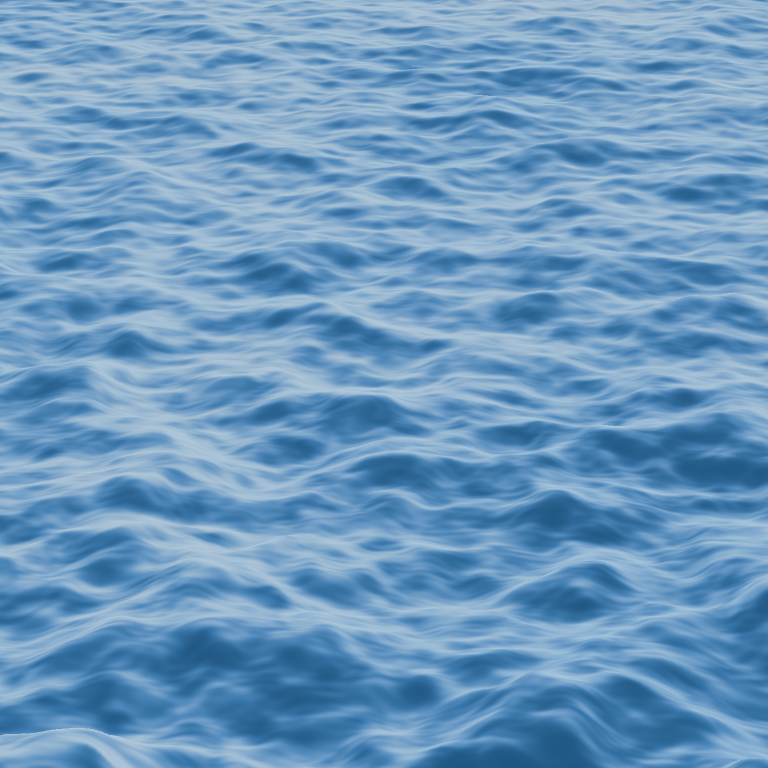
This texture is drawn by a Shadertoy shader. Its source:

```glsl
// Open sea seen at a slant: choppy blue swell with dark wave faces and pale ripples.

#define HORIZON 1.7        // height of the vanishing line, in canvas units
#define WAVE_DENSITY vec2(7.0, 25.0)
#define STEEPNESS 0.65     // how far crests rise over the water behind them
#define MAX_HEIGHT 0.85
#define STEPS 26
#define FACE_CONTRAST 0.72
#define RIPPLE_CONTRAST 1.0
#define DISTANCE_GLOW 0.8  // brightening towards the top
#define SAMPLES 2

// Water colours from deep face to sky reflection
const vec3 WATER[8] = vec3[8](
    vec3(0.09, 0.28, 0.44), vec3(0.14, 0.35, 0.52),
    vec3(0.21, 0.44, 0.63), vec3(0.30, 0.52, 0.71),
    vec3(0.40, 0.59, 0.76), vec3(0.50, 0.66, 0.80),
    vec3(0.61, 0.74, 0.84), vec3(0.71, 0.81, 0.88));

vec2 cellGradient(vec2 cell) {
    float angle = 6.2832 * fract(sin(dot(cell, vec2(127.1, 311.7))) * 43758.5);
    return vec2(cos(angle), sin(angle));
}

float gradientNoise(vec2 p) {
    vec2 i = floor(p), f = p - i;
    vec2 w = f * f * f * (f * (f * 6.0 - 15.0) + 10.0);
    vec2 e = vec2(0.0, 1.0);
    float bottom = mix(dot(cellGradient(i), f),
                       dot(cellGradient(i + e.yx), f - e.yx), w.x);
    float top = mix(dot(cellGradient(i + e.xy), f - e.xy),
                    dot(cellGradient(i + e.yy), f - e.yy), w.x);
    return mix(bottom, top, w.y);
}

mat2 rotation(float a) {
    return mat2(cos(a), sin(a), -sin(a), cos(a));
}

// Swell height: three turned octaves with slightly peaked crests
float swell(vec2 p) {
    float height = 0.0, amplitude = 1.0;
    p = rotation(0.3) * (p * vec2(0.85, 1.0)) + 17.3;
    for (int i = 0; i < 3; i++) {
        float n = gradientNoise(p);
        height += amplitude * (n + 0.5 * n * n);
        amplitude *= 0.38;
        p = rotation(-0.55) * p * 2.1 + 5.7;
    }
    return height;
}

// Walk away from the viewer to the first wave that covers this point
vec2 visibleWater(vec2 p) {
    float reach = STEEPNESS * MAX_HEIGHT;
    float stride = 2.0 * reach / float(STEPS);
    float v = p.y - reach, gapBefore = -stride;
    for (int i = 0; i <= STEPS; i++) {
        float gap = v + STEEPNESS * swell(vec2(p.x, v)) - p.y;
        if (gap >= 0.0) {
            v -= stride * gap / max(gap - gapBefore, 0.0001);
            break;
        }
        gapBefore = gap;
        v += stride;
    }
    return vec2(p.x, v);
}

// Small wind streaks; the finest fade out with distance
float ripples(vec2 p, float y) {
    p += 0.12 * vec2(gradientNoise(p * 2.3 + 40.0), gradientNoise(p * 2.7 + 80.0));
    float coarse = gradientNoise(rotation(0.15) * p * vec2(2.6, 5.5));
    float medium = gradientNoise(rotation(-0.2) * p * vec2(5.0, 10.0) + 31.0);
    float fine = gradientNoise(rotation(0.1) * p * vec2(8.0, 19.0) + 63.0);
    return 0.6 * coarse + mix(0.6, 0.35, y) * medium
         + 0.4 * (1.0 - 0.8 * smoothstep(0.3, 0.85, y)) * fine;
}

vec3 waterColor(float tone) {
    float k = clamp(tone * 5.0 + 1.0, 0.0, 6.999);
    int i = int(k);
    return mix(WATER[i], WATER[i + 1], fract(k));
}

vec3 sea(vec2 uv) {
    // Perspective onto the water plane
    float depth = 1.0 / (HORIZON - uv.y);
    vec2 water = visibleWater(vec2(uv.x - 0.5, 1.0) * depth * WAVE_DENSITY);

    // Slopes towards the viewer show deep water, the others mirror the sky
    vec2 e = vec2(0.06, 0.0);
    float facing = (swell(water + e.yx) - swell(water - e.yx)) / (2.0 * e.x);
    float sideways = (swell(water + e) - swell(water - e)) / (2.0 * e.x);
    float slope = facing - 0.7 + 0.2 * sideways;

    float patches = gradientNoise(water * vec2(0.35, 0.3) + 9.0);
    float light = -FACE_CONTRAST * mix(1.15, 0.7, uv.y) * slope
                + RIPPLE_CONTRAST * ripples(water, uv.y)
                + DISTANCE_GLOW * (uv.y - 0.5) + 0.5 * patches;
    float tone = 0.55 + 0.65 * light / sqrt(1.0 + light * light);

    // Greyer warmth in pale patches and in the distance
    float warmth = smoothstep(0.5, 1.1, tone) * (0.5 + patches) + 0.4 * uv.y - 0.25;
    return waterColor(tone) + warmth * vec3(0.03, 0.0, -0.02);
}

void mainImage(out vec4 fragColor, in vec2 fragCoord) {
    vec3 color = vec3(0.0);
    for (int i = 0; i < SAMPLES; i++) {
        float shift = (float(i) + 0.5) / float(SAMPLES) - 0.5;
        color += sea((fragCoord + vec2(0.5 * shift, shift)) / iResolution.xy);
    }
    fragColor = vec4(color / float(SAMPLES), 1.0);
}
```
